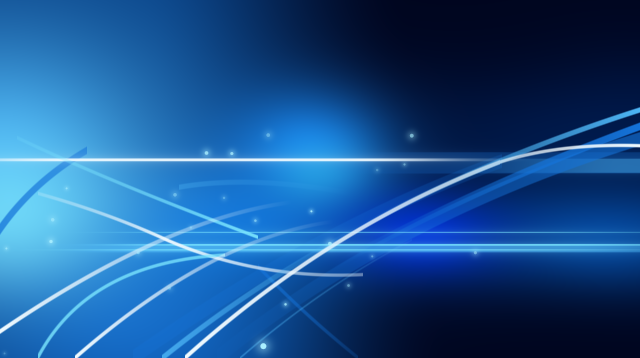
A Shadertoy shader for this background:

```glsl
const float ASPECT = 1.786;
const vec3 NAVY  = vec3(0.0, 0.02, 0.12);
const vec3 STEEL = vec3(0.03, 0.25, 0.52);
const vec3 ROYAL = vec3(0.0, 0.19, 0.88);
const vec3 AZURE = vec3(0.08, 0.45, 0.85);
const vec3 SKY   = vec3(0.30, 0.71, 0.96);
const vec3 CYAN  = vec3(0.49, 0.91, 1.0);
const vec3 WHITE = vec3(0.94, 0.98, 1.0);
const float HAIR = 0.0022;       // half widths of the ribbons
const float LINE = 0.0045;
const float BAND = 0.018;
const float SPARK_CELL = 0.085;
const float SPARK_SHARE = 0.55;

float pixel;                     // height of one pixel in canvas units

void glow(inout vec3 col, vec2 p, vec2 centre, vec2 radius, vec3 tint, float amount) {
    vec2 d = (p - centre) / radius;
    col = mix(col, tint, amount * exp(-dot(d, d)));
}

// Quadratic curve rising in x; opacity runs from start to end, a sign change gives a gap
void ribbon(inout vec3 col, vec2 p, vec2 a, vec2 b, vec2 c, float halfWidth, vec3 tint, vec2 opacity) {
    vec2 bend = a - 2.0 * b + c, run = 2.0 * (b - a);
    float rest = a.x - p.x;
    float t = -2.0 * rest / (run.x + sqrt(max(run.x * run.x - 4.0 * bend.x * rest, 0.0)));
    if (t < 0.0 || t > 1.0) return;
    vec2 tangent = normalize(run + 2.0 * bend * t);
    float d = abs(p.y - (a.y + t * (run.y + bend.y * t))) * tangent.x;
    float cover = smoothstep(pixel, -pixel, d - halfWidth);
    col = mix(col, tint, cover * abs(mix(opacity.x, opacity.y, t)));
}

// Horizontal ray; span holds fade-in start and end, then fade-out start and end
void beam(inout vec3 col, vec2 p, float y, float halfWidth, vec4 span, vec3 tint, float amount) {
    float along = smoothstep(span.x, span.y, p.x) * (1.0 - smoothstep(span.z, span.w, p.x));
    float d = abs(p.y - y) - halfWidth;
    float halo = 0.18 * exp(-max(d, 0.0) / 0.012);
    col = mix(col, tint, amount * along * max(smoothstep(pixel, -pixel, d), halo));
}

void spark(inout vec3 col, vec2 p, vec2 centre, float radius, float amount) {
    float d = length(p - centre);
    float halo = 0.4 * exp(-d * d / (radius * radius * 6.0));
    col = mix(col, mix(CYAN, WHITE, 0.4), amount * max(smoothstep(pixel, -pixel, d - radius), halo));
}

vec3 hash3(vec2 cell) {
    return fract(sin(vec3(dot(cell, vec2(127.1, 311.7)), dot(cell, vec2(269.5, 183.3)),
                          dot(cell, vec2(419.2, 371.9)))) * 43758.5);
}

// One jittered spark per cell, thinned out away from the middle
void sparkField(inout vec3 col, vec2 p) {
    vec2 home = floor(p / SPARK_CELL);
    for (int j = -1; j <= 1; j++)
    for (int i = -1; i <= 1; i++) {
        vec2 cell = home + vec2(i, j);
        vec3 h = hash3(cell);
        vec2 centre = (cell + 0.15 + 0.7 * h.xy) * SPARK_CELL;
        vec2 m = (centre - vec2(0.82, 0.39)) / vec2(0.32, 0.19);
        vec2 l = (centre - vec2(0.10, 0.31)) / vec2(0.12, 0.10);
        float density = SPARK_SHARE * max(exp(-dot(m, m)), exp(-dot(l, l)));
        if (h.z < density) spark(col, p, centre, mix(0.003, 0.006, h.x), 0.35 + 0.6 * h.y);
    }
}

vec3 backdrop(vec2 p) {
    vec3 col = mix(STEEL, NAVY, smoothstep(0.45, 1.2, p.x + 0.12 * (p.y - 0.5)));
    float swell = sin(p.x * 4.0 + 0.6) + 0.5 * sin(p.x * 9.0 + p.y * 5.0);
    glow(col, p, vec2(1.65, 0.62 + 0.02 * swell), vec2(0.6, 0.2), vec3(0.0, 0.13, 0.36), 0.7);
    glow(col, p, vec2(1.68, 0.33 + 0.01 * swell), vec2(0.42, 0.15), vec3(0.02, 0.33, 0.71), 0.85);
    glow(col, p, vec2(0.38, 0.10), vec2(0.42, 0.30), AZURE, 0.75);
    glow(col, p, vec2(0.65, 0.37), vec2(0.42, 0.17), vec3(0.05, 0.46, 0.88), 0.85);
    glow(col, p, vec2(0.0, 0.57), vec2(0.48, 0.36), SKY, 0.95);
    glow(col, p, vec2(0.03, 0.40), vec2(0.28, 0.20), CYAN, 0.75);
    glow(col, p, vec2(0.86, 0.58), vec2(0.23, 0.17), vec3(0.10, 0.53, 0.94), 0.95);
    glow(col, p, vec2(0.89, 0.52), vec2(0.13, 0.09), vec3(0.18, 0.71, 0.90), 0.55);
    glow(col, p, vec2(1.18, 0.34), vec2(0.22, 0.11), ROYAL, 0.9);
    return col;
}

void mainImage(out vec4 fragColor, in vec2 fragCoord) {
    pixel = 1.0 / iResolution.y;
    vec2 p = fragCoord / iResolution.xy * vec2(ASPECT, 1.0);
    vec3 col = backdrop(p);

    // Wide translucent bands
    beam(col, p, 0.545, 0.030, vec4(0.9, 1.3, 2.0, 2.1), AZURE, 0.30);
    beam(col, p, 0.537, 0.020, vec4(1.2, 1.75, 2.0, 2.1), SKY, 0.45);
    beam(col, p, 0.307, 0.012, vec4(0.1, 0.4, 1.6, 2.2), SKY, 0.60);
    ribbon(col, p, vec2(0.37, 0.0), vec2(0.9, 0.37), vec2(1.4, 0.55), BAND, AZURE, vec2(0.3, 0.2));
    ribbon(col, p, vec2(0.605, 0.0), vec2(1.1, 0.40), vec2(1.786, 0.612), BAND, AZURE, vec2(0.05, 0.65));
    ribbon(col, p, vec2(0.93, 0.256), vec2(1.326, 0.477), vec2(1.786, 0.647), 0.010, AZURE, vec2(0.0, 1.0));

    // Faint arcs
    ribbon(col, p, vec2(0.5, 0.477), vec2(0.7, 0.512), vec2(0.98, 0.46), 0.007, SKY, vec2(0.35, 0.0));
    ribbon(col, p, vec2(0.72, 0.256), vec2(0.85, 0.12), vec2(1.0, 0.0), LINE, AZURE, vec2(0.7, 0.2));
    ribbon(col, p, vec2(0.67, 0.0), vec2(0.9, 0.2), vec2(1.15, 0.33), HAIR, SKY, vec2(0.5, 0.1));
    ribbon(col, p, vec2(0.0, 0.36), vec2(0.093, 0.493), vec2(0.244, 0.581), 0.009, AZURE, vec2(0.75, 0.6));

    // Light rays
    beam(col, p, 0.5535, 0.0042, vec4(-0.3, 0.2, 1.0, 1.5), WHITE, 0.95);
    beam(col, p, 0.351, 0.0015, vec4(0.15, 0.6, 1.4, 2.2), CYAN, 0.75);
    beam(col, p, 0.316, 0.0025, vec4(0.15, 0.6, 1.5, 2.3), CYAN, 0.90);
    beam(col, p, 0.302, 0.0020, vec4(0.0, 0.5, 1.3, 2.0), CYAN, 0.80);

    // Bright ribbons
    ribbon(col, p, vec2(0.047, 0.616), vec2(0.302, 0.493), vec2(0.721, 0.337), LINE, CYAN, vec2(0.15, 0.9));
    ribbon(col, p, vec2(0.105, 0.46), vec2(0.302, 0.405), vec2(0.465, 0.33), LINE, WHITE, vec2(0.2, 0.95));
    ribbon(col, p, vec2(0.465, 0.33), vec2(0.721, 0.219), vec2(1.012, 0.233), LINE, WHITE, vec2(0.95, 0.4));
    ribbon(col, p, vec2(0.0, 0.074), vec2(0.465, 0.391), vec2(0.814, 0.435), 0.0055, WHITE, vec2(1.0, 0.0));
    ribbon(col, p, vec2(0.105, 0.0), vec2(0.244, 0.267), vec2(0.628, 0.288), LINE, CYAN, vec2(0.8, 0.75));
    ribbon(col, p, vec2(0.209, 0.0), vec2(0.593, 0.337), vec2(0.93, 0.381), 0.005, WHITE, vec2(1.0, 0.0));
    ribbon(col, p, vec2(0.453, 0.0), vec2(1.0, 0.442), vec2(1.786, 0.693), 0.007, SKY, vec2(-0.85, 1.0));
    ribbon(col, p, vec2(0.516, 0.0), vec2(0.93, 0.372), vec2(1.395, 0.547), 0.0055, WHITE, vec2(1.0, 0.65));
    ribbon(col, p, vec2(1.395, 0.547), vec2(1.558, 0.6), vec2(1.786, 0.593), LINE, WHITE, vec2(0.65, 1.0));

    // Sparks
    sparkField(col, p);
    spark(col, p, vec2(0.735, 0.033), 0.009, 1.0);
    spark(col, p, vec2(1.149, 0.621), 0.006, 0.7);
    fragColor = vec4(col, 1.0);
}
```
